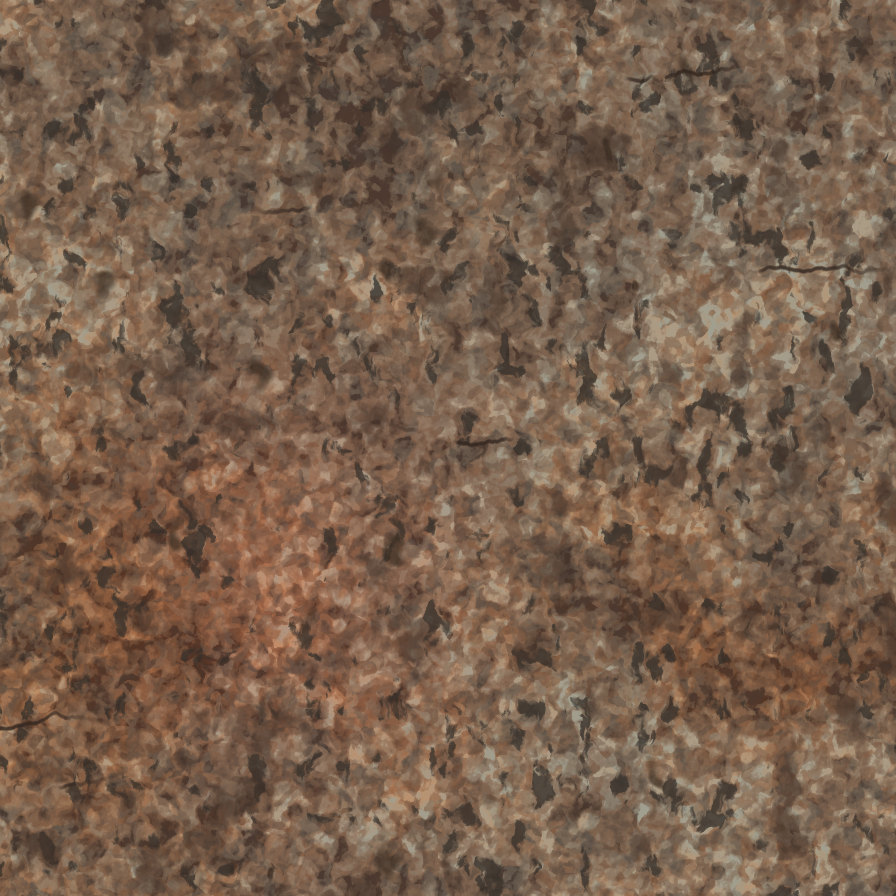
Write a Shadertoy shader that draws this texture.

```glsl
const vec3 UMBER = vec3(0.30, 0.225, 0.185);
const vec3 BROWN = vec3(0.41, 0.33, 0.27);
const vec3 CLAY = vec3(0.49, 0.39, 0.31);
const vec3 GREY_TAN = vec3(0.54, 0.47, 0.40);
const vec3 WARM_TAN = vec3(0.59, 0.48, 0.38);
const vec3 PALE = vec3(0.67, 0.61, 0.52);
const vec3 SOOT = vec3(0.20, 0.18, 0.16);
const vec3 RUST_TINT = vec3(1.10, 0.92, 0.78);
const vec3 PINK_TINT = vec3(1.07, 0.95, 0.93);
const vec3 COOL_TINT = vec3(0.94, 1.02, 1.08);
const float COARSE_GRAINS = 58.0;
const float FINE_GRAINS = 125.0;
const float PIT_CELLS = 7.0;
const float PIT_SHARE = 0.35;
const float RELIEF = 1.3;
const float LIGHT_STEP = 0.003;
const int CRACKS = 6;

float hash(vec2 p) {
    return fract(sin(dot(p, vec2(127.1, 311.7))) * 43758.5453);
}

vec2 hash2(vec2 p) {
    return vec2(hash(p), hash(p + 57.3));
}

float noise(vec2 p) {
    vec2 i = floor(p), f = fract(p);
    f = f * f * (3.0 - 2.0 * f);
    return mix(mix(hash(i), hash(i + vec2(1, 0)), f.x),
               mix(hash(i + vec2(0, 1)), hash(i + vec2(1, 1)), f.x), f.y);
}

float fbm(vec2 p) {
    float sum = 0.0, amp = 0.5;
    for (int i = 0; i < 5; i++) {
        sum += amp * noise(p);
        p = mat2(1.6, 1.2, -1.2, 1.6) * p + 11.7;
        amp *= 0.5;
    }
    return sum;
}

// Soft-edged cells: x is a random tone, y a random hue
vec2 grains(vec2 p) {
    vec2 cell = floor(p), sum = vec2(0);
    float total = 0.0;
    for (int y = -1; y <= 1; y++)
    for (int x = -1; x <= 1; x++) {
        vec2 id = cell + vec2(x, y);
        float w = exp(-14.0 * length(id + hash2(id) - p));
        sum += w * hash2(id + 23.9);
        total += w;
    }
    return sum / total;
}

// Scattered upright hollows with ragged rims
float pits(vec2 p) {
    vec2 g = p * PIT_CELLS + 0.16 * (vec2(noise(p * 45.0), noise(p * 45.0 + 9.0)) - 0.5);
    vec2 cell = floor(g);
    float depth = 0.0;
    for (int y = -1; y <= 1; y++)
    for (int x = -1; x <= 1; x++) {
        vec2 id = cell + vec2(x, y);
        vec2 d = (g - id - hash2(id + 3.1)) * vec2(1.4, 0.9);
        d.x += 0.4 * d.y;
        float radius = mix(0.06, 0.17, hash(id + 8.7));
        float present = step(hash(id + 5.5), PIT_SHARE);
        depth = max(depth, present * smoothstep(1.0, 0.3, length(d) / radius));
    }
    return depth;
}

float height(vec2 p) {
    return fbm(p * vec2(26, 20)) + 0.4 * fbm(p * vec2(75, 60)) - 0.35 * pits(p);
}

// Thin, wandering, mostly level fissures
float cracks(vec2 p) {
    float ink = 0.0;
    for (int i = 0; i < CRACKS; i++) {
        float k = float(i);
        vec2 d = p - hash2(vec2(k, 4.3));
        d.y += 0.25 * d.x * (hash(vec2(k, 7.9)) - 0.5);
        d.y += 0.07 * (fbm(vec2(p.x * 14.0, k * 9.0)) - 0.5);
        float taper = smoothstep(0.13, 0.02, abs(d.x)) * smoothstep(0.3, 0.55, noise(p * 38.0 + k));
        ink = max(ink, taper * smoothstep(0.0035, 0.0008, abs(d.y)));
    }
    return ink;
}

float patchAt(vec2 p, vec2 centre, vec2 size) {
    vec2 d = (p - centre) / size;
    return exp(-dot(d, d));
}

vec3 stoneRamp(float t, float warmth) {
    vec3 col = mix(UMBER, BROWN, smoothstep(0.0, 0.27, t));
    col = mix(col, CLAY, smoothstep(0.27, 0.5, t));
    col = mix(col, mix(GREY_TAN, WARM_TAN, warmth), smoothstep(0.5, 0.76, t));
    return mix(col, PALE, smoothstep(0.76, 1.0, t));
}

void mainImage(out vec4 fragColor, in vec2 fragCoord) {
    vec2 p = fragCoord / iResolution.y;

    // Broad stains with ragged borders
    vec2 q = p + 0.22 * (vec2(fbm(p * 6.0), fbm(p * 6.0 + 31.0)) - 0.5);
    float rust = patchAt(q, vec2(0.10, 0.30), vec2(0.19, 0.25)) + patchAt(q, vec2(0.88, 0.30), vec2(0.25, 0.11));
    float pale = patchAt(q, vec2(0.80, 0.68), vec2(0.30, 0.28)) + patchAt(q, vec2(0.70, 0.12), vec2(0.22, 0.14))
               + patchAt(q, vec2(0.07, 0.64), vec2(0.14, 0.13));
    float shade = patchAt(q, vec2(0.40, 0.87), vec2(0.20, 0.14));
    float pink = patchAt(q, vec2(0.33, 0.36), vec2(0.18, 0.24));
    float stain = fbm(p * 9.0 + 60.0) - 0.5;

    // Mineral grains and light from above
    vec2 w = p + 0.022 * (vec2(fbm(p * 50.0), fbm(p * 50.0 + 17.0)) - 0.5);
    vec2 coarse = grains(w * COARSE_GRAINS * vec2(1.1, 0.9));
    vec2 fine = grains(w * FINE_GRAINS + 40.0);
    float slope = height(p) - height(p + LIGHT_STEP * vec2(-0.4, 0.9));
    float tone = 0.53 + 0.55 * (coarse.x - 0.5) + 0.42 * (fine.x - 0.5) + 0.6 * stain;
    tone += 0.6 * (fbm(p * 100.0) - 0.5) + RELIEF * slope;
    tone += 0.17 * pale - 0.16 * rust - 0.16 * shade;

    float warmth = clamp(coarse.y + 0.5 * rust + 1.5 * stain, 0.0, 1.0);
    vec3 col = stoneRamp(clamp(tone, 0.0, 1.0), warmth);
    col *= mix(vec3(1), RUST_TINT, clamp(0.8 * rust + 0.8 * (fine.y - 0.5) + 1.2 * stain, 0.0, 1.0));
    col *= mix(vec3(1), PINK_TINT, min(pink, 1.0));
    col *= mix(vec3(1), COOL_TINT, smoothstep(0.55, 0.9, coarse.y + 0.2 * pale) * (1.0 - min(rust, 1.0)));

    // Dark flecks, hollows and fissures
    float flecks = smoothstep(0.62, 0.72, fbm(w * vec2(52, 34) + 80.0) + 0.03 * pale);
    float crevices = smoothstep(0.60, 0.74, fbm(w * vec2(24, 19) + 5.0));
    col = mix(col, SOOT, 0.75 * flecks);
    col = mix(col, UMBER * 0.85, 0.55 * crevices);
    col = mix(col, SOOT * vec3(1.1, 0.95, 0.8), 0.65 * pits(p));
    col = mix(col, UMBER * 0.65, 0.8 * cracks(p));
    fragColor = vec4(col, 1.0);
}
```
